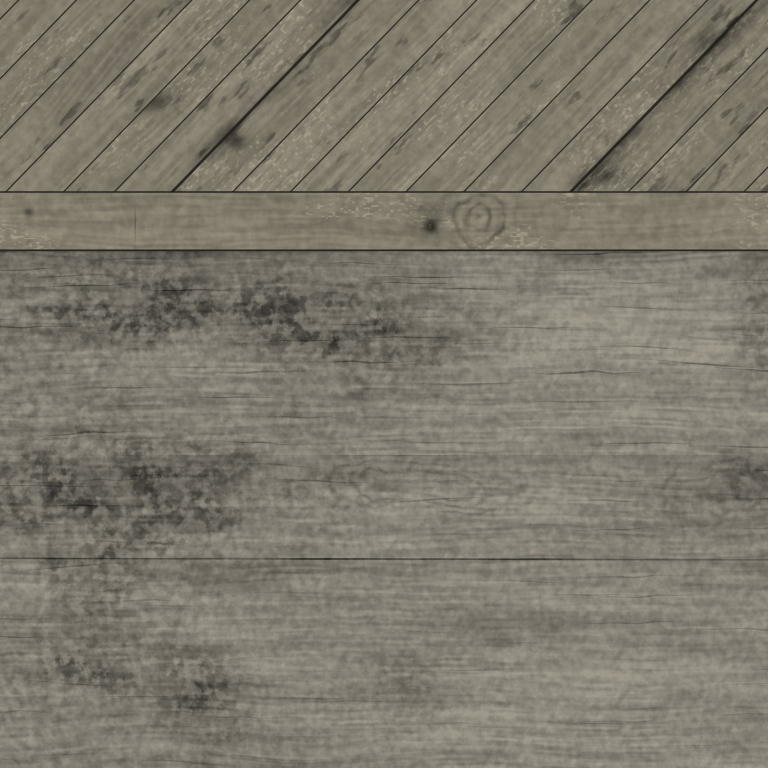
Give the GLSL for this texture, as a WebGL 1 fragment shader.

```glsl
precision highp float;
// Weathered timber wall: slanted planks over a narrow rail and wide stained boards.
uniform vec2 u_resolution;
const float RAIL_TOP = 0.75, RAIL_BOTTOM = 0.674;
const float SEAM_UPPER = 0.4076, SEAM_LOWER = 0.273, PITCH = 0.0752;

float hash(vec2 p) {
  vec3 q = fract(p.xyx * 0.1031);
  q += dot(q, q.yzx + 33.33);
  return fract((q.x + q.y) * q.z);
}

float noise(vec2 p) {
  vec2 i = floor(p), f = fract(p);
  f = f * f * (3.0 - 2.0 * f);
  return mix(mix(hash(i), hash(i + vec2(1, 0)), f.x),
             mix(hash(i + vec2(0, 1)), hash(i + vec2(1, 1)), f.x), f.y);
}

float fbm(vec2 p) {
  float sum = 0.0, amp = 0.533;
  for (int i = 0; i < 4; i++) {
    sum += amp * noise(p);
    p = p * 2.03 + 17.7;
    amp *= 0.5;
  }
  return sum;
}

// Isotropic roughness on a turned lattice.
float grit(vec2 p) { return fbm(mat2(0.8, 0.6, -0.6, 0.8) * p + 50.0); }

// Soft elliptical spot, 1 at its centre.
float spot(vec2 p, vec2 centre, vec2 radius) {
  vec2 d = (p - centre) / radius;
  return exp(-dot(d, d));
}

float stroke(float dist, float halfWidth, float aa) {
  return 1.0 - smoothstep(halfWidth - aa, halfWidth + aa, abs(dist));
}

// Signed fibre variation running along x.
float grain(vec2 p) {
  float y = p.y + 0.02 * noise(p * vec2(5.0, 12.0)) + 0.002 * noise(p * 50.0);
  return 0.6 * (fbm(vec2(p.x * 3.5, y * 60.0)) - 0.5)
       + 0.55 * (noise(vec2(p.x * 16.0, y * 270.0)) - 0.5);
}

// Short tapered cracks of varied strength.
float cracks(vec2 p, float aa) {
  float sum = 0.0;
  p.y += 0.016 * noise(p * vec2(5.0, 9.0)) + 0.003 * noise(p * 35.0);
  for (int i = 0; i < 4; i++) {
    vec2 q = p * vec2(4.5, 24.0) + float(i) * vec2(7.37, 3.61);
    vec2 cell = floor(q), f = fract(q);
    float rnd = hash(cell + 5.0);
    float taper = max(0.0, 1.0 - abs(f.x - 0.5) / (0.1 + 0.39 * rnd));
    float dist = (f.y - 0.2 - 0.6 * hash(cell + 31.0)) / 24.0;
    sum += stroke(dist, 0.001 * taper, aa) * taper * rnd * rnd * 1.3;
  }
  return min(sum, 1.0);
}

// Tiny pale scuffs, clustered.
float scuffs(vec2 p) {
  float gate = smoothstep(0.4, 0.7, fbm(p * vec2(9.0, 22.0) + 63.0));
  return gate * smoothstep(0.6, 0.9, noise(p * vec2(200.0, 380.0)));
}

// Broken growth rings fading beyond the given radius.
float rings(vec2 p, vec2 centre, vec2 radius, float count) {
  float d = length((p - centre) / radius) + 0.7 * (grit(p * 22.0) - 0.5);
  float wave = 0.5 + 0.5 * cos(6.2832 * d * count);
  return wave * wave * (1.0 - smoothstep(0.6, 1.15, d)) * grit(p * 40.0) * 1.5;
}

float slantedPlanks(vec2 p, float aa) {
  float across = p.x - 0.97 * (p.y - RAIL_TOP);
  float shift = mix(0.0036, -0.0075, smoothstep(0.68, 0.735, across))
              * smoothstep(0.23, 0.29, across) + 0.009 * smoothstep(0.14, 0.08, across);
  float s = (across - shift - 0.224) / PITCH, id = floor(s), seam = floor(s + 0.5);
  float dist = (s - seam) * PITCH * 0.718;
  vec2 w = vec2((p.x + p.y) * 0.7 + id * 3.7, across * 0.718 + id * 0.37);
  float tone = 0.482 + 0.03 * (hash(vec2(id + 40.0, 7.0)) - 0.5) + 0.13 * grain(w);
  tone += 0.1 * (fbm(w * vec2(4.0, 18.0)) - 0.5) + 0.1 * (grit(p * 130.0) - 0.5);
  tone += 0.09 * scuffs(w) - 0.12 * smoothstep(0.68, 0.8, fbm(w * vec2(22.0, 70.0) + 9.0));
  float heavy = 1.0 - step(0.5, min(abs(seam), abs(seam - 7.0)));
  float soot = smoothstep(0.3, 0.65, fbm(w * vec2(18.0, 50.0)));
  float knots = spot(p, vec2(0.208, 0.866), vec2(0.022, 0.014))
              + spot(p, vec2(0.91, 0.956), vec2(0.028, 0.018))
              + spot(p, vec2(0.795, 0.77), vec2(0.024, 0.013))
              + spot(p, vec2(0.31, 0.818), vec2(0.014, 0.016));
  tone -= soot * (heavy * 0.22 * exp(-abs(dist) / 0.008) + 0.2 * knots);
  tone -= 0.04 * (1.0 - step(0.5, abs(id - 7.0)));
  return mix(tone, 0.12, stroke(dist, mix(0.0008, 0.0018, heavy), aa) * 0.88);
}

float rail(vec2 p, float aa) {
  float tone = 0.49 + 0.12 * grain(p) + 0.12 * (grit(p * 110.0) - 0.5) + 0.1 * scuffs(p);
  tone -= 0.14 * rings(p, vec2(0.625, 0.718), vec2(0.05, 0.045), 3.0);
  tone -= 0.28 * spot(p, vec2(0.561, 0.705), vec2(0.009, 0.008));
  tone -= 0.18 * spot(p, vec2(0.555, 0.716), vec2(0.026, 0.018)) * grit(p * 50.0);
  tone -= 0.18 * spot(p, vec2(0.038, 0.724), vec2(0.006));
  return tone - 0.14 * stroke(p.x - 0.176, 0.0006, aa) * spot(p, vec2(0.176, 0.708), vec2(0.02));
}

// Broad soiling broken up by fine crumbs.
float grime(vec2 p) {
  float area = spot(p, vec2(0.27, 0.595), vec2(0.28, 0.05))
             + spot(p, vec2(0.18, 0.355), vec2(0.23, 0.075))
             + spot(p, vec2(0.13, 0.235), vec2(0.06)) + spot(p, vec2(0.27, 0.08), vec2(0.05))
             + spot(p, vec2(0.13, 0.135), vec2(0.11, 0.04)) * 0.8
             + spot(p, vec2(0.48, 0.54), vec2(0.11, 0.06)) * 0.8
             + spot(p, vec2(0.52, 0.11), vec2(0.07, 0.04)) * 0.6
             + spot(p, vec2(0.99, 0.58), vec2(0.035, 0.09)) * 0.7
             + spot(p, vec2(0.97, 0.37), vec2(0.04)) * 0.6 + 0.3 * smoothstep(0.6, 0.1, p.x);
  float patches = smoothstep(0.3, 0.68, grit(p * vec2(24.0, 34.0)));
  float crumbs = smoothstep(0.3, 0.7, grit(p * 120.0)) - 0.3;
  return min(area, 1.1) * (0.3 + 0.3 * patches + (0.4 + 0.5 * patches) * crumbs);
}

float wideBoards(vec2 p, float aa) {
  float id = step(p.y, SEAM_UPPER) + step(p.y, SEAM_LOWER);
  vec2 w = p + vec2(id * 5.3, id * 0.71);
  float tone = 0.514 + 0.17 * grain(w) + 0.13 * (fbm(w * vec2(4.0, 15.0)) - 0.5);
  tone += 0.16 * (grit(p * 140.0) - 0.5) - 0.12 * cracks(w, aa) * (0.5 + p.y);
  tone -= 0.07 * rings(p, vec2(0.56, 0.365), vec2(0.2, 0.042), 4.0);
  tone -= 0.07 * rings(p, vec2(0.94, 0.365), vec2(0.11, 0.05), 4.0);
  tone -= 0.2 * spot(p, vec2(0.642, 0.172), vec2(0.022, 0.015)) * grit(p * 60.0) + 0.18 * grime(p);
  tone -= 0.12 * exp((p.y - RAIL_BOTTOM) / 0.012) * (0.3 + noise(w * vec2(9.0, 70.0)));
  tone -= 0.04 * step(p.y, SEAM_UPPER) * exp((p.y - SEAM_UPPER) / 0.025);
  float joint = stroke(p.y - SEAM_LOWER + 0.002 * p.x, 0.0011, aa);
  return tone - joint * (0.1 + 0.18 * noise(vec2(p.x * 12.0, 5.0)));
}

void main() {
  vec2 p = gl_FragCoord.xy / u_resolution;
  float aa = 0.7 / min(u_resolution.x, u_resolution.y);
  float tone = mix(wideBoards(p, aa), rail(p, aa), smoothstep(-aa, aa, p.y - RAIL_BOTTOM));
  tone = mix(tone, slantedPlanks(p, aa), smoothstep(-aa, aa, p.y - RAIL_TOP));
  float edges = max(stroke(p.y - RAIL_TOP, 0.001, aa), stroke(p.y - RAIL_BOTTOM, 0.0012, aa));
  tone = clamp(mix(tone, 0.12, edges * 0.9), 0.09, 0.6);
  vec3 tint = mix(vec3(1.04, 1.0, 0.915), vec3(1.05, 1.0, 0.875), step(RAIL_BOTTOM, p.y));
  gl_FragColor = vec4(tone * tint, 1.0);
}
```
